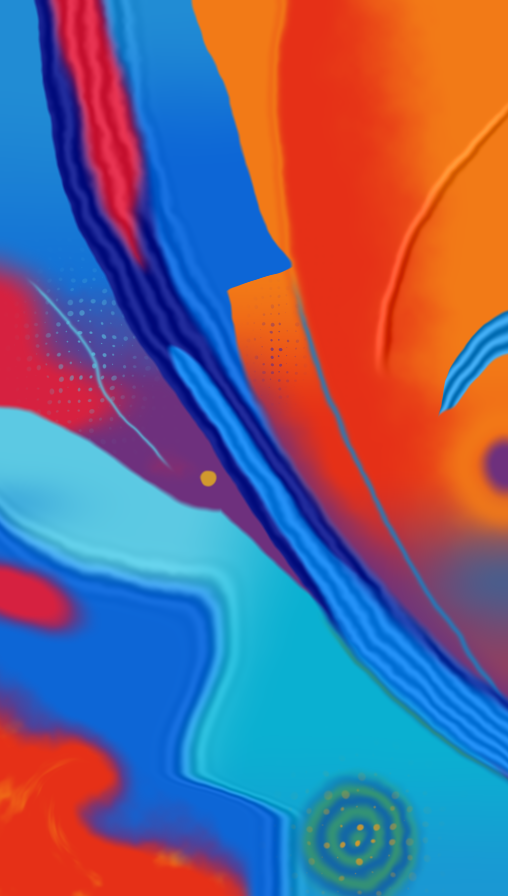
A WebGL 2 fragment shader for this background:

```glsl
#version 300 es
precision highp float;
uniform vec2 u_resolution;
out vec4 outColor;

// Canvas spans SPAN units, y pointing down
const vec2 SPAN = vec2(4.34, 7.68), WHIRL = vec2(3.08, 7.2), CURL = vec2(.8, 6.8), EYE = vec2(4.34, 4);
const float CRISP = .018, WARP = .1, HAIR = .07;
const vec3 SKY = vec3(.13, .55, .83), AZURE = vec3(.05, .4, .84), NAVY = vec3(.06, .1, .54),
  PALE = vec3(.36, .79, .89), TEAL = vec3(.04, .69, .82), CRIMSON = vec3(.84, .13, .25),
  RED = vec3(.9, .19, .09), ORANGE = vec3(.95, .48, .09), PLUM = vec3(.43, .19, .49),
  GREEN = vec3(.22, .56, .4), GOLD = vec3(.82, .6, .18);

vec3 col;

float hash(vec2 p) { return fract(sin(dot(p, vec2(127.1, 311.7))) * 43758.5453); }

float noise(vec2 p) {
  vec2 i = floor(p), f = fract(p), e = vec2(1, 0);
  f *= f * (3. - 2. * f);
  return mix(mix(hash(i), hash(i + e), f.x), mix(hash(i + e.yx), hash(i + 1.), f.x), f.y);
}

float fbm(vec2 p) {
  float sum = 0.;
  for (float a = .5; a > .05; a *= .5) { sum += a * noise(p); p = p * 2.03 + 7.1; }
  return sum;
}

void paint(vec3 c, float a) { col = mix(col, c, a); }
float edge(float d, float w) { return smoothstep(-w, w, d); }
float thread(float d, float w) { return exp(-d * d / (w * w)); }
float blob(vec2 p, float x, float y, float w, float h) { return thread(p.x - x, w) * thread(p.y - y, h); }

vec2 twist(vec2 d, float angle, float radius) {
  float a = angle * thread(length(d), radius);
  return mat2(cos(a), -sin(a), sin(a), cos(a)) * d;
}

// One round droplet per cell
float droplets(vec2 p) {
  float h = hash(floor(p));
  return edge(.25 * h - length(fract(p) - .3 - .4 * h), .08);
}

// Left edge of the main sweep, as x for a given y
float sweep(float y) {
  float tail = max(y - 5.4, 0.);
  return .28 + .1 * y + .3 * log(1. + exp(2. * y - 3.94)) + .35 * tail * tail;
}

// Width of the sweep, with the hooked tongue
float sweepWidth(float y) {
  float upper = 1.34 + .25 * smoothstep(0., .9, y) + .1 * thread(y - 2.22, .16);
  return mix(upper, .58 + .13 * (y - 4.3) * (y - 4.3), edge(y - 2.39, .11));
}

void leftField(vec2 p, float n) {
  col = mix(SKY, AZURE, .7 * edge(p.y - 1.6, 1.));
  paint(PLUM, edge(p.y + .6 * n - 3.05, .65));
  float heat = blob(p, -.1, 2.8, .55, .6) + blob(p, .35, 3.45, .75, .3) + .6 * n * blob(p, 1.5, 4., .5, .25);
  paint(CRIMSON, smoothstep(.15, .8, heat));
  // Pale splash
  float x = .7 * p.y - 1.4 + .06 * sin(p.y * 5.);
  paint(PALE, .7 * thread(p.x - x, .02) * edge(.75 - abs(p.y - 3.2), .1));
  paint(PALE, .7 * droplets(p * 11.) * blob(p, .75, 3., .35, .5));
  paint(GOLD, edge(n + blob(p, 1.77, 4.08, .1, .1) - 1., .1));
}

void lagoon(vec2 p, float n) {
  col = mix(PALE, TEAL, edge(p.x + .35 * p.y - 3.77, .7));
  paint(SKY, .7 * edge(p.y - 7., .8) + .5 * blob(p, 0., 4.35, .6, .22));
  // Blue basin with contour lines along its rim
  float top = p.y - 5.05 + .6 * exp(-1.6 * p.x);
  float side = 1.87 - .28 * edge(p.y - 6., .45) + .85 * edge(p.y - 6.8, .22) - p.x;
  float d = .08 * n - .04 - .12 * log(exp(-top / .12) + exp(-side / .12));
  paint(AZURE, edge(d, .13));
  col += .08 * sin(d * 42. + n * 3.) * thread(d, .16);
  float ember = blob(p, .1, 5.05 + .3 * p.x, .55, .24);
  paint(mix(PLUM, CRIMSON, edge(ember - .5, .2)), edge(ember - .3, .2));
  // Hot corner curling into the basin
  vec2 q = CURL + twist(p - CURL, 2.3, .4);
  float hot = .8 * q.y - 5. - .6 * q.x + .4 * n, fade = edge(2.12 - p.x, .09);
  paint(PLUM, edge(hot + .1, .2) * fade);
  paint(mix(RED, ORANGE, edge(fbm(q * 2.6) - .65, .15)), edge(hot - .08, .14) * fade);
  // Green whirl with gold flecks
  vec2 w = twist(p - WHIRL, 1.2, .5);
  float r = length(w) + .16 * n - .08;
  paint(mix(AZURE * .8, GREEN, .6 + .4 * sin(r * 36. + w.x * 5.)), .85 * edge(.52 - r, .12));
  paint(GOLD, droplets(p * 7.) * thread(r, .4));
}

void band(float s, float width, float y, float n) {
  col = mix(NAVY, mix(SKY, AZURE, smoothstep(0., 1.5, y)), edge(s - .57 - .14 * thread(y - 1.5, .6), .05));
  // Crimson ribbon, then the light lobe
  float core = .36 + .14 * smoothstep(0., 1., y) - .12 * edge(y - 1.7, .5);
  float heat = .2 - .2 * edge(y - 1.8, .6) - abs(s - core);
  paint(mix(PLUM, CRIMSON, edge(heat, .08)), edge(heat + .05, .07) * edge(2.3 - y, .1));
  float grow = edge(y - 5.15, .65), lobe = .13 * sqrt(edge(y - 3.05, .15)) + .3 * grow;
  paint(vec3(.07, .5, .9), edge(lobe - abs(s - .27 - .16 * grow), .035) * edge(y - 2.95, .03));
  paint(NAVY, .75 * thread(s - width + .08, .1) * edge(y - 4., .5));
  paint(NAVY, .8 * thread(s - .04, .06) * edge(5.2 - y, .4));
  col += HAIR * sin(s * 38. + n * 5.) * edge(.42 - abs(s - .42), .15);
}

void fireField(vec2 p, float gap, float n) {
  float seam = p.x - 2.35 - .075 * (p.y - .9) * (p.y - .9);
  float ridge = p.x - 3.25 - .25 * (3. - p.y) * (3. - p.y);
  float warm = max(edge(-seam, .1) * edge(3. - p.y, .7), edge(p.x - .12 * p.y + .4 * n - 3.4, .5));
  col = mix(RED, ORANGE, warm * (1. - .4 * edge(p.y - 3.5, .5)));
  paint(RED, .6 * blob(p, 3.3, 1.9, .35, .6));
  // Cooling toward the sweep and the lower right
  paint(PLUM, .85 * edge(.03 - gap + .3 * n, .25) * edge(p.y - 3.3, .6));
  paint(PLUM, .7 * edge(p.y - 4.55, .55));
  paint(SKY * .8, .6 * blob(p, 4.3, 5., .6, .45));
  // Glowing eye at the right border
  float r = length(p - EYE);
  paint(ORANGE, .85 * thread(r - .4, .16));
  paint(PLUM, edge(.22 - r, .09));
  // Raised seams and specks
  paint(mix(ORANGE, SKY * .9, edge(p.y - 2.6, .3)), .8 * thread(seam, .03));
  col += .13 * (thread(ridge, .03) - thread(ridge - .07, .03)) * edge(1.1 - abs(p.y - 2.), .2);
  paint(PLUM, .8 * droplets(p * 14.) * blob(p, 2.37, 3., .16, .32));
  // Blue leaf
  float t = p.x - 3.72, leaf = p.y - 3.55 + 1.75 * t - 1.05 * t * t;
  paint(SKY + .13 * sin(leaf * 45.), edge(.18 * edge(t - .08, .11) - abs(leaf), CRISP) * edge(t, CRISP));
}

void main() {
  vec2 p = gl_FragCoord.xy / u_resolution * SPAN;
  p.y = SPAN.y - p.y;
  float n = fbm(p * 2.2);
  p += WARP * (vec2(n, fbm(p * 1.7 + 9.)) - .48);
  float s = p.x - sweep(p.y), width = sweepWidth(p.y);
  float shore = p.y - 3.47 - .9 * smoothstep(0., 1.9, p.x) - .95 * max(p.x - 1.9, 0.);

  // Layers from the left pool across the sweep to the fire
  leftField(p, n);
  vec3 under = col;
  lagoon(p, n);
  under = mix(under, col, edge(shore, .035));
  band(s, width, p.y, n);
  under = mix(under, col, edge(s, mix(CRISP, .14, edge(p.y - 5.5, .7))));
  fireField(p, s - width, n);
  col = mix(under, col, edge(s - width, mix(CRISP, .08, edge(p.y - 3.2, .5))));
  paint(GREEN, .55 * thread(s + .04, .03) * edge(.6 - abs(p.y - 6.), .2));
  outColor = vec4(clamp(col, 0., 1.), 1);
}
```
